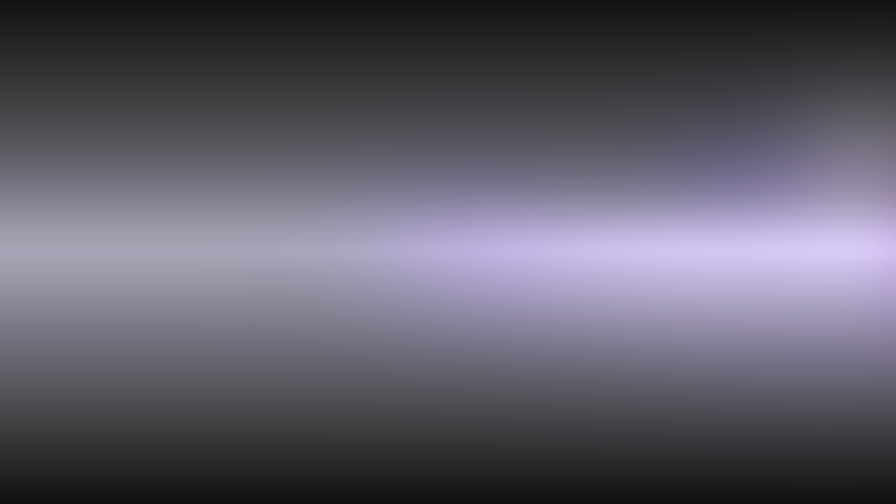
This background is drawn by a Shadertoy shader. Its source:

```glsl
// A soft horizontal band of grey light that turns lavender to the right.
// A two-sided vertical falloff sets the base brightness; Gaussian glows
// add the bright core, the violet shade and the haze at the right edge.

float glow(vec2 p, vec2 center, vec2 radius) {
    vec2 q = (p - center) / radius;
    return exp(-dot(q, q));
}

// Brightness by height: peaked and concave above, nearly linear below
float bandLight(float height) {
    float d = abs(height);
    float above = 0.07 + 0.90 * (0.5 - d) + 0.15 * exp(-d * d / 0.0225);
    float below = 0.06 + 1.22 * (0.5 - d);
    return mix(below, above, smoothstep(-0.03, 0.03, height));
}

void mainImage(out vec4 fragColor, in vec2 fragCoord) {
    vec2 uv = fragCoord / iResolution.xy;
    float height = uv.y - 0.5;

    // Base band with a slightly cool grey
    float light = bandLight(height);
    vec3 color = light * mix(vec3(1.0, 1.0, 1.04), vec3(0.99, 0.97, 1.08),
                             smoothstep(0.25, 0.45, light));

    // Lavender tint and bright core, wider below the center line
    float rightSide = smoothstep(0.3, 0.8, uv.x);
    float spread = height > 0.0 ? 0.085 : 0.18;
    float core = exp(-height * height / (spread * spread));
    color += vec3(0.155, 0.130, 0.205) * rightSide * core;
    color += vec3(0.01, -0.01, 0.06) * glow(uv, vec2(0.53, 0.52), vec2(0.14, 0.17));

    // Violet shade above the core, pale haze and pink rim at the right
    color += vec3(0.01, -0.01, 0.07) * glow(uv, vec2(0.84, 0.65), vec2(0.12, 0.13));
    color += vec3(0.11, 0.10, 0.11) * glow(uv, vec2(0.97, 0.68), vec2(0.10, 0.16));
    color += vec3(0.03, 0.02, 0.05) * glow(uv, vec2(0.92, 0.28), vec2(0.25, 0.14));
    color -= vec3(0.03, 0.07, 0.02) * glow(uv, vec2(1.02, 0.52), vec2(0.05, 0.16));

    // Faint brushed lines near the center
    color += 0.004 * sin(uv.y * 260.0) * exp(-height * height / 0.01);

    fragColor = vec4(clamp(color, 0.0, 1.0), 1.0);
}
```
